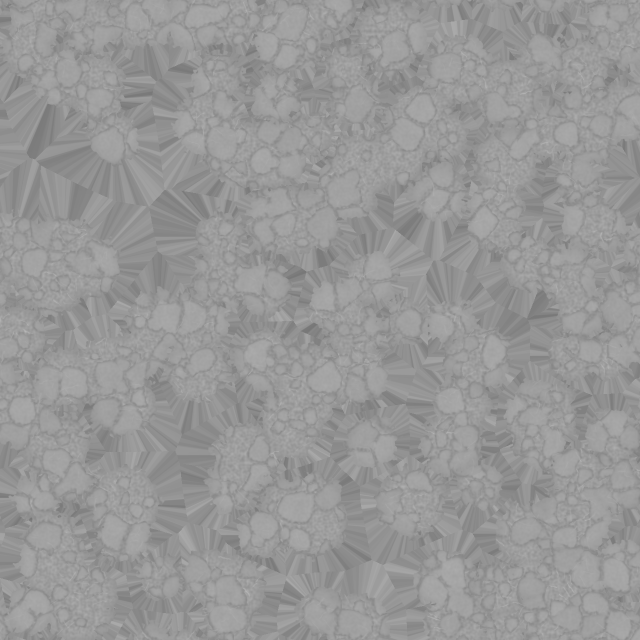
Write a Shadertoy shader that draws this texture.

```glsl
// Grey pebbly ground in ragged islands, with fans of flat streaks filling the gaps between them.
#define ISLAND_CELLS 15.0
#define ISLAND_FILL 0.60
#define LARGE_STONES 21.0
#define SMALL_STONES 44.0
#define FIBRE_CELLS 72.0
#define FIBRE_WIDTH 0.0009
#define STONE_TONE 0.638
#define GRIT_TONE 0.618
#define GAP_TONE 0.568
#define STREAK_CONTRAST 0.20
#define GRIT_CONTRAST 0.075
#define CREVICE_DEPTH 0.070

const float TAU = 6.28319;

// Integer hash: two values in 0..1 for each lattice cell
vec2 hash2(vec2 cell) {
    uvec2 q = uvec2(ivec2(floor(cell)) + 4096);
    q = q * 1664525u + 1013904223u;
    q.x += q.y * 1664525u;
    q.y += q.x * 1664525u;
    q ^= q >> 16u;
    q.x += q.y * 1664525u;
    q.y += q.x * 1664525u;
    q ^= q >> 16u;
    return vec2(q & 65535u) / 65535.0;
}

float cornerSlope(vec2 cell, vec2 offset) {
    float angle = TAU * hash2(cell).x;
    return dot(vec2(cos(angle), sin(angle)), offset);
}

// Gradient noise, roughly -1..1
float noise(vec2 p) {
    vec2 i = floor(p), f = p - i, e = vec2(1.0, 0.0);
    vec2 u = f * f * f * (f * (f * 6.0 - 15.0) + 10.0);
    float low = mix(cornerSlope(i, f), cornerSlope(i + e.xy, f - e.xy), u.x);
    float high = mix(cornerSlope(i + e.yx, f - e.yx), cornerSlope(i + 1.0, f - 1.0), u.x);
    return 1.4 * mix(low, high, u.y);
}

// One ring of flat angular steps, softened by about a pixel
float streakRing(float turn, float count, float seed, float blur) {
    float x = turn * count, i = floor(x);
    float w = clamp(count * blur, 0.001, 0.6);
    float here = hash2(vec2(mod(i, count), seed)).x;
    float next = hash2(vec2(mod(i + 1.0, count), seed)).x;
    return mix(here, next, smoothstep(1.0 - w, 1.0, x - i)) - 0.5;
}

// Distance to the nearest island disc (x) and the streak tone fanning out of it (y)
vec2 islands(vec2 p, float pixel) {
    vec2 base = floor(p * ISLAND_CELLS), ray = vec2(0.1, 0.0), owner = base;
    float nearest = 0.15;
    for (int y = -2; y <= 2; y++)
    for (int x = -2; x <= 2; x++) {
        vec2 cell = base + vec2(x, y), h = hash2(cell + 300.0);
        vec2 centre = (cell + 0.1 + 0.8 * h) / ISLAND_CELLS;
        vec2 pick = hash2(cell + 700.0);
        if (pick.x + 0.45 * noise(centre * 6.5) > ISLAND_FILL) continue;
        float d = length(p - centre) - mix(0.034, 0.058, pick.y);
        if (d < nearest) { nearest = d; ray = p - centre; owner = cell; }
    }
    float turn = atan(ray.y, ray.x) / TAU + 0.5;
    float seed = owner.x * 37.0 + owner.y * 911.0;
    float blur = pixel / (TAU * max(length(ray), 0.01));
    float tone = 0.30 * streakRing(turn, 11.0, seed, blur)
               + 0.45 * streakRing(turn, 43.0, seed + 5.0, blur)
               + 0.30 * streakRing(turn, 97.0, seed + 9.0, blur);
    return vec2(nearest, tone);
}

// Packed rounded stones: signed distance (x), stone tone (y)
vec2 stones(vec2 p, float cells, float share) {
    vec2 q = p * cells, base = floor(q), owner = base;
    float first = 9.0, second = 9.0;
    for (int y = -1; y <= 1; y++)
    for (int x = -1; x <= 1; x++) {
        vec2 cell = base + vec2(x, y);
        float d = length(cell + 0.1 + 0.8 * hash2(cell + cells * 20.0) - q);
        if (d < first) { second = first; first = d; owner = cell; }
        else second = min(second, d);
    }
    vec2 id = hash2(owner + 1500.0 + cells);
    float radius = id.x < share ? mix(0.35, 0.65, id.y) : -0.2;
    float d = max(first - radius, 0.05 - 0.5 * (second - first));
    return vec2(d / cells, fract(id.y * 17.0) - 0.5);
}

// Short thin pale fibres at random angles
float fibres(vec2 p) {
    vec2 q = p * FIBRE_CELLS, base = floor(q);
    float light = 0.0;
    for (int y = -1; y <= 1; y++)
    for (int x = -1; x <= 1; x++) {
        vec2 cell = base + vec2(x, y), h = hash2(cell + 2200.0);
        vec2 r = q - cell - hash2(cell + 2600.0);
        vec2 along = vec2(cos(h.x * TAU), sin(h.x * TAU));
        r -= along * clamp(dot(r, along), -0.65 * h.y, 0.65 * h.y);
        float line = 1.0 - smoothstep(0.3, 1.5, length(r) / (FIBRE_WIDTH * FIBRE_CELLS));
        light = max(light, line * step(0.4, h.y) * h.y);
    }
    return light;
}

float shade(vec2 p, float pixel) {
    vec2 island = islands(p, pixel);
    float coarse = noise(p * 48.0), medium = noise(p * 115.0 + 9.0), fine = noise(p * 215.0 + 31.0);
    float edge = island.x + 0.009 * coarse + 0.007 * medium + 0.003 * fine;

    // Stones of two sizes with wobbly outlines
    vec2 bent = p + 0.006 * vec2(noise(p * 32.0 + 70.0), noise(p * 32.0 + 120.0))
              + 0.0015 * vec2(medium, fine);
    vec2 large = stones(bent, LARGE_STONES, 0.60), small = stones(bent, SMALL_STONES, 0.50);
    vec2 stone = large.x < 0.002 ? large : small;
    float d = min(large.x, small.x + 0.001);
    float solid = 1.0 - smoothstep(-0.002, 0.0015, d);

    // Gritty bed, dark crevices and fibres
    float grit = 0.40 * medium + 0.60 * fine;
    float bed = GRIT_TONE + GRIT_CONTRAST * grit + 0.015 * coarse;
    float face = STONE_TONE + 0.025 * stone.y + 0.012 * coarse + 0.022 * grit;
    float ground = mix(bed, face, solid);
    float crevice = exp(-pow((d - 0.0012) / 0.0026, 2.0));
    ground -= CREVICE_DEPTH * crevice * (0.65 + 0.5 * medium);
    float tangle = smoothstep(-0.35, 0.4, noise(p * 17.0 + 40.0));
    ground += 0.065 * fibres(bent) * tangle * (1.0 - 0.65 * solid);
    ground -= 0.045 * smoothstep(-0.014, 0.0, edge) * (0.7 + 0.5 * fine);

    // Streaked filling between islands
    float gap = GAP_TONE + STREAK_CONTRAST * island.y + 0.012 * noise(p * 7.0);
    return mix(ground, gap, smoothstep(-0.001, 0.0015, edge));
}

void mainImage(out vec4 fragColor, in vec2 fragCoord) {
    float pixel = 1.0 / iResolution.y, grey = 0.0;
    // Four samples per pixel smooth the seams
    for (int i = 0; i < 4; i++) {
        vec2 offset = vec2(i & 1, i >> 1) * 0.5 - 0.25;
        grey += 0.25 * shade((fragCoord + offset) * pixel, pixel);
    }
    fragColor = vec4(vec3(clamp(grey, 0.46, 0.74)), 1.0);
}
```
